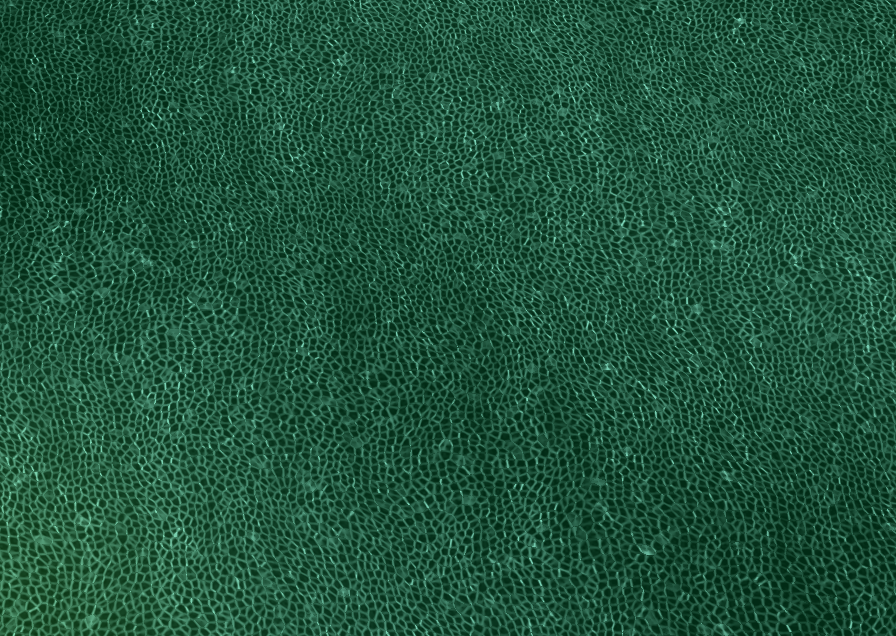
A WebGL 2 fragment shader for this texture:

```glsl
#version 300 es
precision highp float;

#define GRAIN 77.0        // cells per canvas height at the near edge
#define RECEDE 0.22       // shrinking of the grain towards the top
#define LEAN 0.2          // tilt of the creases
#define JITTER 0.84       // irregularity of the cells
#define CREASE_WIDTH 0.55 // width of the lit creases, in cells
#define GLINT 0.75        // strength of the sparkles
#define DEEP_GREEN vec3(0.03, 0.20, 0.115)
#define PALE_GREEN vec3(0.29, 0.56, 0.46)

uniform vec2 u_resolution;
out vec4 fragColor;

vec2 hash22(vec2 p) {
    vec3 a = fract(p.xyx * vec3(0.1031, 0.1030, 0.0973));
    a += dot(a, a.yzx + 33.33);
    return fract((a.xx + a.yz) * a.zy);
}

float valueNoise(vec2 p) {
    vec2 i = floor(p), f = fract(p);
    f = f * f * (3.0 - 2.0 * f);
    float low = mix(hash22(i).x, hash22(i + vec2(1, 0)).x, f.x);
    float high = mix(hash22(i + vec2(0, 1)).x, hash22(i + vec2(1, 1)).x, f.x);
    return mix(low, high, f.y);
}

// Leather plane: receding, leaning and gently wandering
vec2 leatherPlane(vec2 p) {
    vec2 q = vec2(p.x - 0.7, p.y) / (1.0 - RECEDE * p.y);
    q.x += LEAN * q.y;
    q.x += 0.016 * sin(q.y * 9.0 + q.x * 5.0) + 0.006 * sin(q.y * 27.0 - q.x * 14.0);
    q.y += 0.012 * sin(q.x * 11.0 + 1.3) + 0.006 * sin(q.x * 31.0 + q.y * 8.0);
    return q * GRAIN + 300.0;
}

// Gap between the two nearest cells (x), how upright their border is (y),
// and a random value shared by both sides of that border (z)
vec3 cellBorder(vec2 q) {
    vec2 base = floor(q);
    vec2 nearOffset = vec2(0), nextOffset = vec2(0);
    vec2 nearId = base, nextId = base;
    float nearDist = 9.0, nextDist = 9.0;
    for (int y = -1; y <= 1; y++) {
        for (int x = -1; x <= 1; x++) {
            vec2 id = base + vec2(x, y);
            vec2 offset = id + 0.5 + JITTER * (hash22(id) - 0.5) - q;
            float d = length(offset);
            if (d < nearDist) {
                nextDist = nearDist; nextOffset = nearOffset; nextId = nearId;
                nearDist = d; nearOffset = offset; nearId = id;
            } else if (d < nextDist) {
                nextDist = d; nextOffset = offset; nextId = id;
            }
        }
    }
    vec2 across = normalize(nextOffset - nearOffset + 1e-5);
    return vec3(nextDist - nearDist, abs(across.x), hash22(nearId + nextId + 71.0).x);
}

// Broad light and dark areas of the hide
float broadShade(vec2 p) {
    float shade = 0.10 * (valueNoise(p * vec2(3.0, 4.0) + 5.0) - 0.5);
    shade += 0.08 * sin(p.x * 3.2 + p.y * 5.5 + 0.4);
    shade += 0.09 * exp(-6.0 * dot(p - vec2(0.2, 0.25), p - vec2(0.2, 0.25)));
    shade -= 0.11 * exp(-9.0 * dot(p - vec2(0.0, 0.76), p - vec2(0.0, 0.76)));
    shade -= 0.08 * exp(-7.0 * dot(p - vec2(1.35, 0.05), p - vec2(1.35, 0.05)));
    return shade;
}

void main() {
    vec2 p = gl_FragCoord.xy / u_resolution.y;
    vec2 q = leatherPlane(p);
    float pixel = 1.5 * GRAIN / u_resolution.y;

    // Creases, brightest where they run upright
    vec3 border = cellBorder(q);
    float crease = 1.0 - smoothstep(0.0, CREASE_WIDTH, border.x);
    float upright = mix(0.5, 1.0, border.y);
    float streak = valueNoise(q * vec2(0.32, 0.07));
    float tone = crease * upright * (0.66 + 0.34 * border.z + 0.32 * (streak - 0.4));

    // Sparkles on some of the borders
    float sparkle = 1.0 - smoothstep(0.05, 0.22 + 0.5 * pixel, border.x);
    sparkle *= smoothstep(0.72, 1.0, border.z) * border.y;
    sparkle *= smoothstep(0.3, 0.8, valueNoise(q * 2.6));
    tone += GLINT * sparkle * (0.5 + streak);

    // Fine pores and broad shading
    tone += 0.16 * (valueNoise(q * 3.1 + 40.0) - 0.5);
    float shade = broadShade(p);
    tone += shade * (0.6 + 0.7 * crease);

    vec3 color = mix(DEEP_GREEN, PALE_GREEN, clamp(tone, -0.1, 1.7));
    // Warmer green near the lower left corner
    float warmth = exp(-8.0 * dot(p, p));
    color += warmth * vec3(0.02, 0.02, -0.03);
    fragColor = vec4(clamp(color, 0.0, 1.0), 1.0);
}
```
